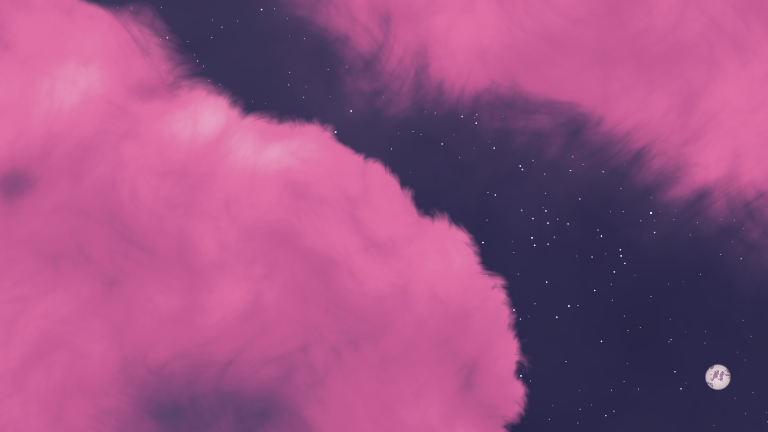
Reproduce this texture procedurally as a WebGL 2 fragment shader.

```glsl
#version 300 es
precision highp float;
// Two banks of pink cloud part over a dusky indigo sky with stars and a small full moon.
// The banks are curves roughened by layered smooth cellular noise; soft elliptical
// light and shadow patches drive a five-step colour ramp inside them.
uniform vec2 u_resolution;
out vec4 fragColor;

vec2 hash2(vec2 p) {
  vec3 q = fract(p.xyx * vec3(0.1031, 0.1030, 0.0973));
  q += dot(q, q.yzx + 33.33);
  return fract((q.xx + q.yz) * q.zy);
}

// Smooth cellular noise: low at cell centres, without hard creases
float cellular(vec2 p) {
  vec2 cell = floor(p), f = fract(p);
  float sum = 0.0;
  for (int y = -1; y <= 1; y++)
    for (int x = -1; x <= 1; x++) {
      vec2 o = vec2(x, y);
      vec2 d = o + hash2(cell + o + 50.0) - f;
      sum += exp(-9.0 * dot(d, d));
    }
  return -log(sum) / 9.0;
}

// Octaves of cellular puffs, bent by sines; centred near zero
float billow(vec2 p) {
  float v = 0.0, amp = 0.5;
  for (int i = 0; i < 5; i++) {
    p += 0.28 * sin(p.yx * 1.9 + vec2(0.4, 2.1));
    v += amp * (0.13 - cellular(p));
    p = mat2(1.64, 1.31, -1.31, 1.64) * p + 7.3;
    amp *= 0.52;
  }
  return v;
}

// Soft elliptical patch
float patchAt(vec2 p, vec2 centre, vec2 radii) {
  vec2 d = (p - centre) / radii;
  return exp(-dot(d, d));
}

vec3 cloudRamp(float s) {
  vec3 c = mix(vec3(0.36, 0.26, 0.42), vec3(0.55, 0.29, 0.49), smoothstep(0.0, 0.25, s));
  c = mix(c, vec3(0.77, 0.35, 0.58), smoothstep(0.2, 0.5, s));
  c = mix(c, vec3(0.87, 0.43, 0.64), smoothstep(0.48, 0.74, s));
  return mix(c, vec3(0.92, 0.70, 0.80), smoothstep(0.72, 1.1, s));
}

// One jittered star per grid cell, kept with the given chance
float stars(vec2 p, float cells, float chance, float radius) {
  vec2 id = floor(p * cells);
  vec2 rnd = hash2(id + cells);
  vec2 pos = (id + 0.15 + 0.7 * hash2(id + 91.0)) / cells;
  float glow = smoothstep(radius, radius * 0.25, length(p - pos));
  return glow * step(rnd.x, chance) * (0.35 + 0.65 * rnd.y);
}

void main() {
  vec2 p = gl_FragCoord.xy / u_resolution.y;
  p.x += 0.5 * (16.0 / 9.0 - u_resolution.x / u_resolution.y);
  float px = 1.0 / u_resolution.y;
  float coarse = billow(p * 2.6 + 3.0);
  float fine = billow(p * 7.0);

  // Signed depth inside the lower left bank: a sigmoid edge, x as a function of y
  float w = mix(0.142, 0.085, smoothstep(0.6, 0.8, p.y));
  float s = 1.0 / (1.0 + exp((p.y - 0.69) / w));
  float slope = 0.9 * s * (1.0 - s) / w;
  float low = (0.33 + 0.9 * s - p.x) / sqrt(1.0 + slope * slope);
  low += 0.13 * fine + 0.06 * coarse - 0.3 * patchAt(p, vec2(0.23, 1.05), vec2(0.1, 0.06));

  // Signed depth inside the upper right bank
  float high = p.y - (0.66 - 0.3 * (p.x - 1.13) + 0.21 * exp((0.69 - p.x) / 0.14));
  high = high / (1.0 + 1.2 * smoothstep(0.95, 0.7, p.x)) + 0.35 * coarse + 0.12 * fine;

  // Sky, with violet haze under the upper bank
  vec3 col = mix(vec3(0.175, 0.16, 0.295), vec3(0.235, 0.21, 0.345), smoothstep(0.2, 0.95, p.y));
  col = mix(col, vec3(0.36, 0.26, 0.42), 0.45 * smoothstep(-0.22, 0.02, high));
  col += 0.04 * coarse;

  // Stars: faint dust, a denser cluster, and two bright points
  float cluster = patchAt(p, vec2(1.25, 0.46), vec2(0.14, 0.14));
  float light = 0.55 * stars(p, 28.0, 0.3, 0.0024) + stars(p, 17.0, 0.12, 0.003);
  light += stars(p, 36.0, 0.35 * cluster, 0.0032);
  light += smoothstep(0.004, 0.001, length(p - vec2(1.507, 0.507)));
  col += vec3(0.75, 0.68, 0.75) * light * smoothstep(0.06, -0.06, high);

  // Moon with grey-violet seas
  vec2 m = (p - vec2(1.662, 0.127)) / 0.029;
  float seas = smoothstep(-0.04, 0.07, billow(m * 1.3 + 4.0) + 0.09 * patchAt(m, vec2(-0.3, 0.3), vec2(0.6)) - 0.03);
  vec3 moon = mix(vec3(0.93, 0.85, 0.89), vec3(0.56, 0.43, 0.54), 0.85 * seas);
  moon *= 1.0 - 0.2 * dot(m, m);
  col = mix(col, moon, smoothstep(1.0 + 35.0 * px, 1.0 - 35.0 * px, length(m)));

  // Upper right bank
  float shade = 0.58 + 0.5 * coarse + 0.3 * fine - 0.2 * smoothstep(0.16, 0.0, high);
  shade += 0.13 * patchAt(p, vec2(1.05, 0.96), vec2(0.2, 0.1)) + 0.16 * patchAt(p, vec2(1.65, 0.78), vec2(0.2, 0.14));
  shade -= 0.1 * patchAt(p, vec2(1.38, 0.86), vec2(0.25, 0.08));
  col = mix(col, cloudRamp(shade), smoothstep(-0.07, 0.12, high));

  // Lower left bank: lit crown, dim folds, violet base
  shade = 0.64 + 0.45 * coarse + 0.35 * fine;
  shade += 0.34 * patchAt(p, vec2(0.5, 0.72), vec2(0.15, 0.08)) + 0.2 * patchAt(p, vec2(0.64, 0.64), vec2(0.13, 0.06));
  shade += 0.2 * patchAt(p, vec2(0.14, 0.8), vec2(0.24, 0.14)) + 0.14 * patchAt(p, vec2(1.02, 0.4), vec2(0.15, 0.14));
  shade -= 0.2 * patchAt(p, vec2(0.23, 0.43), vec2(0.17, 0.13)) + 0.46 * patchAt(p, vec2(0.44, 0.02), vec2(0.25, 0.16));
  shade -= 0.16 * patchAt(p, vec2(0.83, 0.2), vec2(0.28, 0.16)) + 0.26 * patchAt(p, vec2(0.02, 0.58), vec2(0.08, 0.05));
  shade -= 0.24 * patchAt(p, vec2(0.35, 0.785), vec2(0.05, 0.025));
  float softness = mix(0.014, 0.045, smoothstep(0.65, 0.95, p.y));
  col = mix(col, cloudRamp(shade), smoothstep(-softness, softness * 1.4, low));
  col += 0.6 * smoothstep(0.0035, 0.001, length(p - vec2(1.206, 0.13)));

  fragColor = vec4(col, 1.0);
}
```
